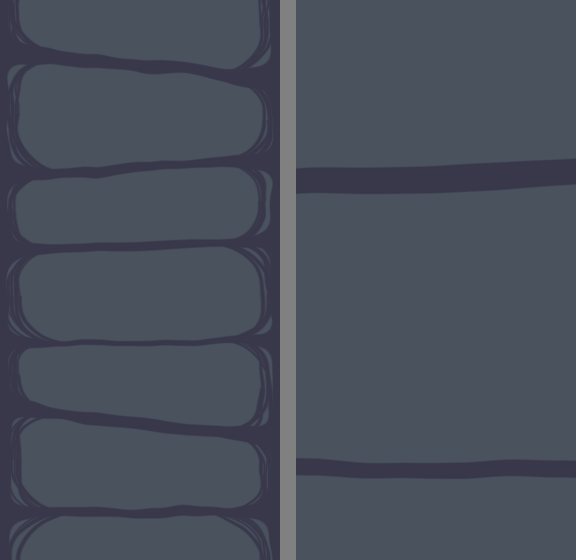
Left, the full canvas; right, a detail of the centre.
Give the GLSL for this pattern, as a WebGL 2 fragment shader.

```glsl
#version 300 es
precision highp float;
// A column of six stacked, rounded slate cells split by dark wavering seams.
// Each cell is bounded by two seams and the side walls; loose strands, drawn
// as outlines of hashed rounded boxes, fray across its corners.
uniform vec2 u_resolution;
out vec4 fragColor;

// Per seam, bottom to top: height, rise from left to right, half thickness
const vec3 SEAMS[6] = vec3[6](
  vec3(0.172,  0.00, 0.017), vec3(0.490, -0.11, 0.020),
  vec3(1.122 - 0.343, 0.01, 0.009), vec3(1.122, 0.04, 0.014),
  vec3(1.401,  0.05, 0.017), vec3(1.766, -0.11, 0.024));

float hash(float n) {
  return fract(sin(n * 127.1 + 3.7) * 43758.5453);
}

float noise(float x, float seed) {
  float i = floor(x), f = fract(x);
  float k = i + seed * 37.0;
  return mix(hash(k), hash(k + 1.0), f * f * (3.0 - 2.0 * f));
}

float smoothMin(float a, float b, float k) {
  float h = max(k - abs(a - b), 0.0) / k;
  return min(a, b) - h * h * k * 0.25;
}

// Centre height and half thickness of a seam at x; indices wrap vertically
vec2 seamAt(int index, float x) {
  int row = (index + 6) % 6;
  float wrap = float((index + 6) / 6 - 1);
  float seed = float(row) + 1.0;
  vec3 s = SEAMS[row];
  float wave = (noise(x * 6.0, seed) - 0.5) * 0.018
             + (noise(x * 17.0, seed + 9.0) - 0.5) * 0.006;
  float flare = 0.016 * smoothstep(0.27, 0.5, abs(x - 0.5));
  float thickness = s.z * (0.8 + 0.4 * noise(x * 9.0, seed + 20.0)) + flare;
  return vec2(s.x + 2.0 * wrap + s.y * (x - 0.5) + wave, thickness);
}

void main() {
  vec2 p = gl_FragCoord.xy / u_resolution * vec2(1.0, 2.0);
  float aa = 1.0 / u_resolution.x;

  // Find the cell and the seams below and above it
  int cell = -1;
  for (int i = 0; i < 6; i++) {
    if (p.y > seamAt(i, p.x).x) cell = i;
  }
  vec2 low = seamAt(cell, p.x);
  vec2 high = seamAt(cell + 1, p.x);
  float cellId = float((cell + 6) % 6);

  // Seams blend into the side walls
  float side = p.x < 0.5 ? 0.0 : 1.0;
  float seamDist = min(p.y - low.x - low.y, high.x - high.y - p.y);
  float wallDist = 0.5 - abs(p.x - 0.5) - 0.024
                 - 0.018 * noise(p.y * 11.0, side + 50.0);
  float dist = smoothMin(seamDist, wallDist, 0.06);

  // Strands: rounded outlines with their own inset, lean and corner radius
  float halfHeight = 0.5 * (high.x - low.x);
  vec2 q = vec2(abs(p.x - 0.5), p.y - 0.5 * (high.x + low.x));
  float upper = step(0.0, q.y);
  for (int k = 0; k < 5; k++) {
    float sideSeed = cellId * 23.0 + side * 11.0 + float(k) * 1.7;
    float cornerSeed = sideSeed + upper * 5.3 + 200.0;
    float lean = (hash(sideSeed + 70.0) - 0.5) * 0.16;
    float wobble = (noise(p.y * 13.0, sideSeed) - 0.5) * 0.014;
    float inset = 0.43 + 0.042 * hash(sideSeed);
    float radius = halfHeight * mix(0.45, 0.97, hash(cornerSeed));
    vec2 box = vec2(inset / 1.3, halfHeight);
    vec2 e = abs(vec2((q.x + lean * q.y + wobble) / 1.3, q.y)) - box + radius;
    float outline = length(max(e, 0.0)) + min(max(e.x, e.y), 0.0) - radius;
    float width = mix(0.003, 0.007, hash(cornerSeed + 31.0));
    dist = min(dist, abs(outline) - width);
  }

  vec3 slate = vec3(0.29, 0.32, 0.37);
  vec3 seamColor = vec3(0.22, 0.22, 0.29);
  fragColor = vec4(mix(seamColor, slate, smoothstep(-aa, aa, dist)), 1.0);
}
```
